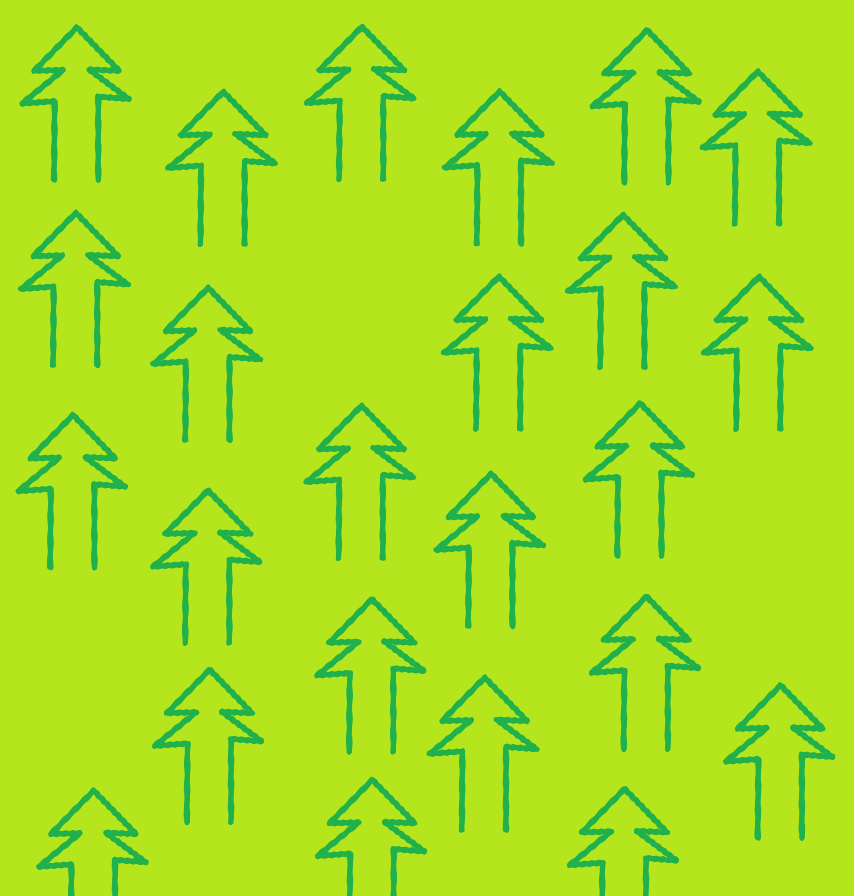
Write a Shadertoy shader that draws this pattern.

```glsl
// Scattered outline fir trees in green marker on a flat lime ground.
#define LIME vec3(0.710, 0.902, 0.112)
#define GREEN vec3(0.125, 0.692, 0.300)
#define TREE_HEIGHT 0.170
#define STROKE_RADIUS 0.0033
#define ROUGHNESS 0.0004
#define COLUMN_STEP 0.153
#define JITTER vec2(0.032, 0.028)
#define COLUMNS 6
#define ROWS 5

// Half-open outline from left trunk foot over the tip to right trunk foot,
// relative to the tip, in tree heights, y pointing down.
const int POINTS = 11;
const vec2 OUTLINE[POINTS] = vec2[POINTS](
    vec2(-0.15, 1.0), vec2(-0.146, 0.485), vec2(-0.36, 0.50),
    vec2(-0.09, 0.28), vec2(-0.28, 0.285), vec2(0.0, 0.0),
    vec2(0.277, 0.285), vec2(0.08, 0.277), vec2(0.34, 0.47),
    vec2(0.14, 0.455), vec2(0.14, 1.0));

vec2 hash2(vec2 p) {
    vec3 q = fract(p.xyx * vec3(0.1031, 0.1030, 0.0973));
    q += dot(q, q.yzx + 33.33);
    return fract((q.xx + q.yz) * q.zy);
}

float segmentDistance(vec2 p, vec2 a, vec2 b) {
    vec2 ap = p - a, ab = b - a;
    return length(ap - ab * clamp(dot(ap, ab) / dot(ab, ab), 0.0, 1.0));
}

float treeDistance(vec2 p) {
    float d = 1e3;
    for (int i = 1; i < POINTS; i++)
        d = min(d, segmentDistance(p, OUTLINE[i - 1], OUTLINE[i]));
    return d;
}

// Tip of a tree: staggered columns with a random shift.
vec2 treeTip(int column, int row) {
    bool lowered = column % 2 == 1;
    float top = lowered ? 0.090 : 0.041;
    float rowStep = lowered ? 0.222 : 0.207;
    vec2 shift = hash2(vec2(column, row) + 7.0) - 0.5;
    return vec2(0.095 + COLUMN_STEP * float(column),
                top + rowStep * float(row)) + JITTER * shift;
}

void mainImage(out vec4 fragColor, in vec2 fragCoord) {
    // Canvas heights, measured down from the top left
    vec2 p = vec2(fragCoord.x, iResolution.y - fragCoord.y) / iResolution.y;
    float pixel = 1.0 / iResolution.y;

    // Nearest stroke of all trees, with a few clearings left open
    float d = 1.0;
    for (int column = 0; column < COLUMNS; column++) {
        for (int row = 0; row < ROWS - column % 2; row++) {
            if ((column + 5 * row) % 8 == 7) continue;
            vec2 local = (p - treeTip(column, row)) / TREE_HEIGHT;
            if (abs(local.x) > 0.45 || abs(local.y - 0.5) > 0.6) continue;
            d = min(d, treeDistance(local) * TREE_HEIGHT);
        }
    }

    // Slightly bumpy marker edge
    d += ROUGHNESS * sin((p.x + 0.3 * p.y) * 800.0);
    float ink = 1.0 - smoothstep(-0.6 * pixel, 0.6 * pixel, d - STROKE_RADIUS);
    fragColor = vec4(mix(LIME, GREEN, ink), 1.0);
}
```
